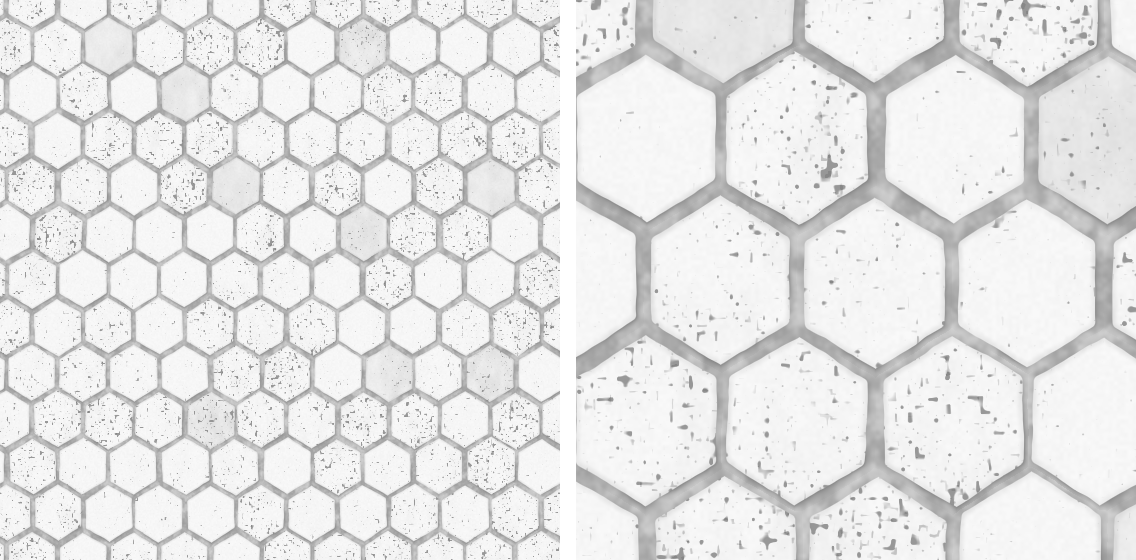
Left, the full canvas; right, a detail of the centre.
Write a WebGL 1 fragment shader that draws this texture.

```glsl
precision highp float;

uniform vec2 u_resolution;

const vec2 REPEATS = vec2(11.0, 12.0);   // tiles across, rows up
const float ROW_STEP = 0.866;            // row spacing in tile widths
const float ROW_SHIFT = 0.13;            // sideways start of odd rows
const float APOTHEM = 0.457;             // half width of a tile
const float SIZE_VARIATION = 0.016;
const float POSITION_JITTER = 0.045;
const float TILT = 0.07;                 // largest rotation range, radians
const float EDGE_WOBBLE = 0.022;
const float CORNER_ROUNDING = 0.022;
const float SPECK_FREQUENCY = 23.0;
const float DIRTY_SHARE = 0.06;          // share of clearly greyer tiles

const vec3 TILE_WHITE = vec3(0.967);
const vec3 TILE_GREY = vec3(0.86);
const vec3 GROUT_LIGHT = vec3(0.80);
const vec3 GROUT_DARK = vec3(0.66);
const vec3 CREVICE = vec3(0.50);
const vec3 SPECK = vec3(0.53);
const vec2 SHADOW_DIRECTION = vec2(0.45, -0.89);

float hash(vec2 p) {
    vec3 q = fract(vec3(p.xyx) * vec3(0.1031, 0.103, 0.0973));
    q += dot(q, q.yzx + 33.33);
    return fract((q.x + q.y) * q.z);
}

vec2 hash2(vec2 p) {
    return vec2(hash(p + 3.7), hash(p + 51.3));
}

float noise(vec2 p) {
    vec2 i = floor(p);
    vec2 f = fract(p);
    f = f * f * (3.0 - 2.0 * f);
    float low = mix(hash(i), hash(i + vec2(1.0, 0.0)), f.x);
    float high = mix(hash(i + vec2(0.0, 1.0)), hash(i + vec2(1.0, 1.0)), f.x);
    return mix(low, high, f.y);
}

float fbm(vec2 p) {
    return 0.55 * noise(p) + 0.3 * noise(p * 2.1 + 7.3) + 0.15 * noise(p * 4.3 + 19.1);
}

float smoothMax(float a, float b, float k) {
    float h = max(k - abs(a - b), 0.0) / k;
    return max(a, b) + 0.25 * h * h * k;
}

// Signed distance to a hexagon with a point at the top
float hexagon(vec2 p, float apothem) {
    p = abs(p);
    return smoothMax(p.x, dot(p, vec2(0.5, 0.866)), CORNER_ROUNDING) - apothem;
}

vec2 rotate(vec2 p, float a) {
    float c = cos(a);
    float s = sin(a);
    return vec2(c * p.x - s * p.y, s * p.x + c * p.y);
}

void main() {
    vec2 uv = gl_FragCoord.xy / u_resolution;
    vec2 p = uv * REPEATS * vec2(1.0, ROW_STEP);
    float pixel = REPEATS.x / u_resolution.x;
    vec2 bent = p + EDGE_WOBBLE * (vec2(fbm(p * 5.0), fbm(p * 5.0 + 40.0)) - 0.5);

    // Nearest of the loosely laid tiles
    float dist = 10.0;
    vec2 local = vec2(0.0);
    vec2 tile = vec2(0.0);
    float baseRow = floor(bent.y / ROW_STEP + 0.5);
    for (int j = -1; j <= 1; j++) {
        float row = baseRow + float(j);
        float shift = ROW_SHIFT + 0.5 * (1.0 - mod(row, 2.0));
        float baseColumn = floor(bent.x - shift + 0.5);
        for (int i = -1; i <= 1; i++) {
            float column = baseColumn + float(i);
            vec2 id = mod(vec2(column, row), REPEATS);
            vec2 center = vec2(column + shift, row * ROW_STEP);
            center += POSITION_JITTER * (hash2(id) - 0.5);
            vec2 q = rotate(bent - center, TILT * (hash(id + 21.0) - 0.5));
            float d = hexagon(q, APOTHEM + SIZE_VARIATION * (hash(id + 77.0) - 0.5));
            if (d < dist) {
                dist = d;
                local = q;
                tile = id;
            }
        }
    }

    // Grout with dark crevices, strongest below each tile
    vec3 grout = mix(GROUT_DARK, GROUT_LIGHT, smoothstep(0.25, 0.75, fbm(p * 7.0)));
    grout -= 0.05 * (noise(p * 31.0) - 0.5);
    float facing = dot(normalize(local + 0.0001), SHADOW_DIRECTION);
    float shade = smoothstep(-0.5, 0.8, facing) * smoothstep(0.2, 0.65, noise(p * 4.0 + 9.0));
    grout = mix(grout, CREVICE, (0.15 + 0.75 * shade) * exp(-max(dist, 0.0) / 0.022));

    // Tile face: tint, blotches and a worn rim
    vec2 grain = local + hash2(tile + 5.0) * 60.0;
    float blotch = fbm(grain * vec2(5.0, 3.0));
    float dirty = step(1.0 - DIRTY_SHARE, hash(tile + 133.0));
    float wear = hash(tile + 61.0);
    float greying = 0.22 * wear * smoothstep(0.35, 0.8, blotch) + dirty * (0.2 + 0.6 * blotch);
    float rim = smoothstep(-0.045, 0.0, dist) * (0.25 + 0.5 * noise(grain * 9.0));
    vec3 face = mix(TILE_WHITE, TILE_GREY, clamp(greying + rim, 0.0, 1.0));
    face += 0.02 * (noise(grain * 38.0) - 0.5);

    // Pits gather in patches, more on worn tiles
    float cut = 0.96 - 0.17 * wear - 0.22 * (blotch - 0.4);
    float pits = smoothstep(cut, cut + 0.13, noise(grain * SPECK_FREQUENCY));
    float dust = smoothstep(cut, cut + 0.2, noise(grain * SPECK_FREQUENCY * 1.7 + 13.0));
    face = mix(face, SPECK, clamp(0.85 * pits + 0.45 * dust, 0.0, 1.0));

    float cover = smoothstep(-0.7 * pixel, 0.7 * pixel, -dist);
    gl_FragColor = vec4(mix(grout, face, cover), 1.0);
}
```
